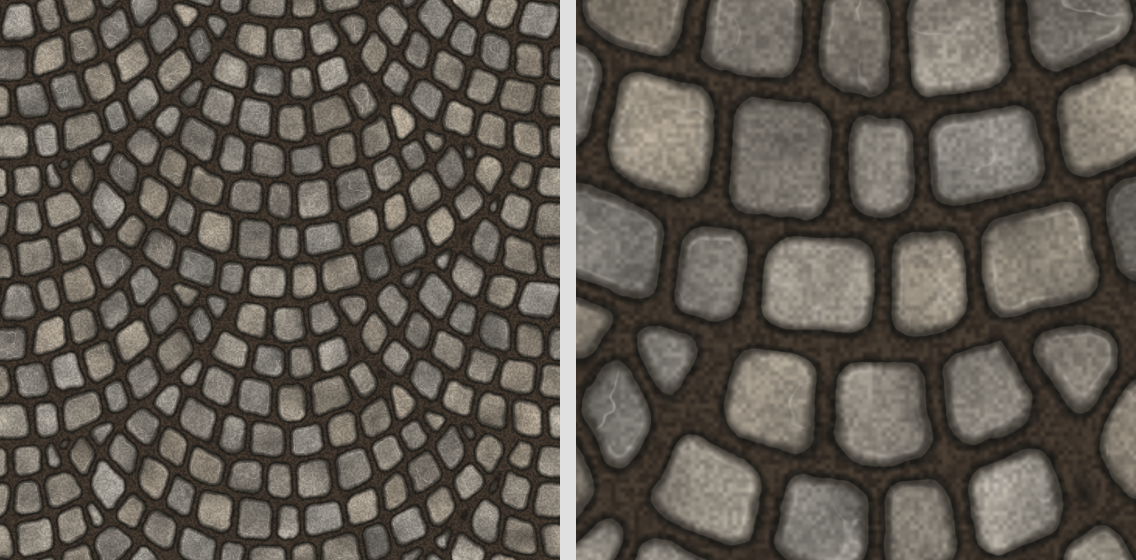
Left: the whole. Right: its middle third, enlarged.
Write a Shadertoy shader that draws this texture.

```glsl
const float ROWS = 7.0;           // rows of stones in each fan
const float FAN_HEIGHT = 0.5;     // vertical repeat
const float INNER_RADIUS = 0.169; // arc radius at the top of a fan
const float RADIUS_GROWTH = 0.293;
const float CENTRE_DROP = FAN_HEIGHT - RADIUS_GROWTH;
const float STONE_WIDTH = 0.066;
const float HALF_GAP = 0.0058;
const float CORNER = 0.015;

const vec3 JOINT_DARK = vec3(0.135, 0.125, 0.108);
const vec3 JOINT_SOIL = vec3(0.235, 0.198, 0.163);
const vec3 STONE_RIM = vec3(0.25, 0.235, 0.21);
const vec3 STONE_BODY = vec3(0.525, 0.502, 0.466);
const vec3 STONE_VEIN = vec3(0.70, 0.685, 0.655);

struct Stone { float depth; float seed; };

float hash(vec2 p) {
    vec3 q = fract(p.xyx * 0.1031);
    q += dot(q, q.yzx + 33.33);
    return fract((q.x + q.y) * q.z);
}

// Value noise that wraps after the given number of cells
float noise(vec2 p, vec2 period) {
    vec2 i = floor(p), f = p - i;
    f = f * f * (3.0 - 2.0 * f);
    vec2 a = mod(i, period), b = mod(i + 1.0, period);
    return mix(mix(hash(a), hash(vec2(b.x, a.y)), f.x),
               mix(hash(vec2(a.x, b.y)), hash(b), f.x), f.y);
}

float fbm(vec2 uv, float cells) {
    float sum = 0.0, gain = 0.533;
    for (int i = 0; i < 4; i++) {
        sum += gain * noise(uv * cells, vec2(cells));
        cells *= 2.0;
        gain *= 0.5;
    }
    return sum;
}

// Position between the inner (0) and outer (1) arc of a fan
float fanCoordinate(vec2 q) {
    float e = q.y + INNER_RADIUS;
    float a = RADIUS_GROWTH * RADIUS_GROWTH - CENTRE_DROP * CENTRE_DROP;
    float b = INNER_RADIUS * RADIUS_GROWTH + e * CENTRE_DROP;
    float c = dot(q, vec2(q.x, 0.0)) + e * e - INNER_RADIUS * INNER_RADIUS;
    return (sqrt(max(b * b + a * c, 0.0)) - b) / a;
}

float jointPosition(float i, float seed) {
    return i + 0.28 * hash(vec2(i + 40.0, seed));
}

// Cuts one fan into rows and stones; clip is the distance to the fan above
Stone fanStone(vec2 q, float clip, float fanSeed) {
    float t = fanCoordinate(q);
    float row = clamp(floor(t * ROWS), -1.0, ROWS - 1.0);
    float inRow = t * ROWS - row;
    float angle = atan(q.x, q.y + INNER_RADIUS - CENTRE_DROP * t);
    float rowHeight = (RADIUS_GROWTH + CENTRE_DROP * cos(angle)) / ROWS;
    float rowSeed = row + 3.0 + 17.0 * fanSeed;
    float radius = INNER_RADIUS + RADIUS_GROWTH * (row + 0.5) / ROWS;
    float s = angle * radius / STONE_WIDTH + hash(vec2(rowSeed, 5.0));

    float i = floor(s);
    if (s < jointPosition(i, rowSeed)) i -= 1.0;
    float side = min(s - jointPosition(i, rowSeed), jointPosition(i + 1.0, rowSeed) - s);

    vec3 edges = vec3(side * STONE_WIDTH, min(inRow, 1.0 - inRow) * rowHeight, clip);
    float depth = CORNER - length(max(CORNER + HALF_GAP - edges, 0.0));
    return Stone(depth, hash(vec2(i + 60.0, rowSeed + 9.0)));
}

// Finds the uppermost fan that covers the point; y runs downwards
Stone paving(vec2 p) {
    float outerRadius = INNER_RADIUS + RADIUS_GROWTH;
    float first = ceil((p.y - 0.29) / 0.25) - 2.0;
    float clip = 1.0;
    vec2 q = vec2(0.0);
    float k = first;
    for (int j = 0; j < 7; j++) {
        k = first + float(j);
        q = vec2(fract(p.x - 0.508 - 0.5 * k) - 0.5, p.y + 0.21 - 0.25 * k);
        q.x = fract(q.x + 1.0) - 0.5;
        q.x = fract(p.x - 0.008 - 0.5 * k + 0.5) - 0.5;
        float outside = length(q - vec2(0.0, CENTRE_DROP - INNER_RADIUS)) - outerRadius;
        if (outside < 0.0) break;
        clip = min(clip, outside);
    }
    return fanStone(q, clip, mod(k, 2.0));
}

vec3 jointColor(float depth, float grain) {
    return mix(JOINT_DARK, JOINT_SOIL, smoothstep(0.001, 0.006, -depth)) * (0.75 + 0.5 * grain);
}

vec3 stoneColor(vec2 uv, Stone stone, float grain) {
    float mottle = fbm(uv, 24.0);
    float patches = noise(uv * 36.0 + 7.0, vec2(36.0));
    vec3 color = STONE_BODY * (0.87 + 0.24 * stone.seed) * (0.69 + 0.62 * mottle);
    color *= mix(vec3(0.98, 1.0, 1.02), vec3(1.03, 1.0, 0.96), fract(stone.seed * 7.3));

    // Thin pale veins and chipped inner edge
    vec2 veinPoint = uv + floor(stone.seed * 64.0) / 64.0;
    float vein = 1.0 - smoothstep(0.0, 0.022, abs(fbm(veinPoint, 18.0) - 0.5));
    float chip = 1.0 - smoothstep(0.0, 0.002, abs(stone.depth - 0.006 - 0.006 * (mottle - 0.5)));
    color = mix(color, STONE_VEIN, 0.45 * vein * smoothstep(0.25, 0.7, patches));
    color = mix(color, STONE_VEIN, 0.38 * chip * smoothstep(0.35, 0.75, 1.0 - patches));

    // Worn dark rim and fine grain
    float rim = smoothstep(0.0, 0.0075, stone.depth + 0.005 * (mottle - 0.5));
    return mix(STONE_RIM, color, rim) * (0.86 + 0.28 * grain);
}

void mainImage(out vec4 fragColor, in vec2 fragCoord) {
    vec2 uv = fragCoord / iResolution.xy;
    vec2 p = vec2(uv.x, 1.0 - uv.y);
    vec2 warp = vec2(noise(p * 14.0, vec2(14.0, 7.0)), noise(p * 14.0 + 3.5, vec2(14.0, 7.0)));
    Stone stone = paving(p + 0.013 * (warp - 0.5));
    stone.depth += 0.005 * (fbm(uv, 64.0) - 0.5);
    float grain = noise(uv * 360.0, vec2(360.0));
    float pixel = 1.0 / iResolution.y;
    float mask = smoothstep(-pixel, pixel, stone.depth);
    fragColor = vec4(mix(jointColor(stone.depth, grain), stoneColor(uv, stone, grain), mask), 1.0);
}
```
